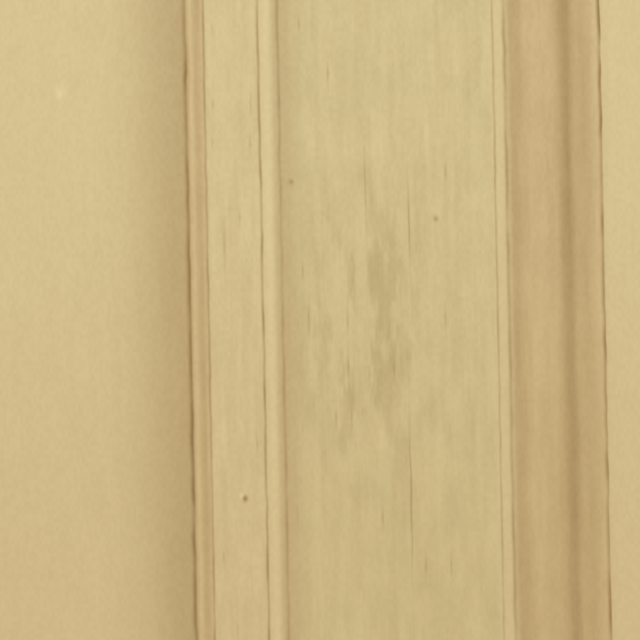
Reproduce this texture procedurally as a WebGL 2 fragment shader.

```glsl
#version 300 es
precision highp float;
// Cream painted wooden door panelling with upright mouldings, grooves and worn grain.

uniform vec2 u_resolution;
out vec4 fragColor;

const vec3 PAINT_TOP = vec3(0.845, 0.765, 0.575);
const vec3 PAINT_BOTTOM = vec3(0.815, 0.725, 0.530);
const vec3 SHADOW = vec3(0.570, 0.455, 0.285);
const vec3 PANEL_TINT = vec3(0.975, 0.992, 0.975);
const vec3 MOULDING_TINT = vec3(1.0, 0.978, 0.965);
const float LEAN = 0.0195;
const float GRAIN = 0.035;
const float STREAKS = 0.10;

// Profiles: centre, left width, right width, depth (negative is raised).
const int SOFT_COUNT = 9;
const vec4 SOFT[SOFT_COUNT] = vec4[](
    vec4(0.296, 0.078, 0.007, 0.34),
    vec4(0.316, 0.010, 0.008, 0.29),
    vec4(0.424, 0.006, 0.007, -0.06),
    vec4(0.436, 0.006, 0.006, 0.16),
    vec4(0.446, 0.008, 0.024, 0.22),
    vec4(0.807, 0.008, 0.018, 0.30),
    vec4(0.860, 0.046, 0.040, 0.18),
    vec4(0.892, 0.016, 0.009, 0.36),
    vec4(0.918, 0.026, 0.022, 0.27));

const int SHARP_COUNT = 8;
const vec4 SHARP[SHARP_COUNT] = vec4[](
    vec4(0.2975, 0.0040, 0.0025, 0.44),
    vec4(0.3060, 0.0030, 0.0040, -0.08),
    vec4(0.3265, 0.0025, 0.0020, 0.36),
    vec4(0.4115, 0.0025, 0.0022, 0.46),
    vec4(0.4420, 0.0030, 0.0025, 0.22),
    vec4(0.7780, 0.0020, 0.0022, 0.28),
    vec4(0.7960, 0.0030, 0.0030, 0.32),
    vec4(0.9450, 0.0035, 0.0018, 0.58));

float hash(vec2 p) {
    vec3 q = fract(vec3(p.xyx) * 0.1031);
    q += dot(q, q.yzx + 33.33);
    return fract((q.x + q.y) * q.z);
}

float noise(vec2 p) {
    vec2 cell = floor(p), f = fract(p);
    f = f * f * (3.0 - 2.0 * f);
    return mix(mix(hash(cell), hash(cell + vec2(1, 0)), f.x),
               mix(hash(cell + vec2(0, 1)), hash(cell + vec2(1, 1)), f.x), f.y);
}

float fbm(vec2 p) {
    float sum = 0.0, weight = 0.5;
    for (int i = 0; i < 4; i++) {
        sum += weight * noise(p);
        p = p * 2.03 + 17.0;
        weight *= 0.5;
    }
    return sum / 0.9375;
}

float profile(float x, vec4 groove) {
    float d = x - groove.x;
    float t = d / (d < 0.0 ? groove.y : groove.z);
    return groove.w * exp(-t * t);
}

float spot(vec2 p, vec2 centre, vec2 size) {
    vec2 d = (p - centre) / size;
    return exp(-dot(d, d));
}

// Short upright scratches, at most one in each cell.
float scratches(vec2 p, vec2 cells, float density) {
    vec2 cell = floor(p * cells), f = fract(p * cells);
    float present = step(1.0 - density, hash(cell + 5.0));
    vec2 centre = vec2(0.3 + 0.4 * hash(cell + 11.0), 0.5);
    float reach = 0.12 + 0.12 * hash(cell + 23.0);
    return present * spot(f, centre, vec2(0.09, reach));
}

void main() {
    vec2 uv = gl_FragCoord.xy / u_resolution;
    vec2 p = vec2(uv.x + LEAN * (uv.y - 0.5), uv.y);

    // Moulding shadows and worn groove edges
    float shade = 0.0;
    for (int i = 0; i < SOFT_COUNT; i++) shade += profile(p.x, SOFT[i]);
    for (int i = 0; i < SHARP_COUNT; i++) {
        float row = float(i) * 9.7;
        float wobble = 0.0016 * (noise(vec2(row, p.y * 38.0)) - 0.5);
        float wear = 0.55 + 0.8 * noise(vec2(row + 3.0, p.y * 26.0));
        shade += wear * profile(p.x + wobble, SHARP[i]);
    }

    // Flat regions
    float panel = smoothstep(0.44, 0.48, p.x) * (1.0 - smoothstep(0.770, 0.780, p.x));
    float strip = smoothstep(0.326, 0.332, p.x) * (1.0 - smoothstep(0.405, 0.411, p.x));
    float moulding = smoothstep(0.796, 0.81, p.x) * (1.0 - smoothstep(0.942, 0.946, p.x));
    moulding += smoothstep(0.297, 0.302, p.x) * (1.0 - smoothstep(0.322, 0.328, p.x));
    float wood = 0.3 + 0.7 * max(max(panel, strip), moulding);

    // Grain, stains and scattered scratches
    float streak = fbm(p * vec2(110.0, 9.0)) - 0.5;
    float mottle = fbm(p * vec2(34.0, 22.0) + 40.0) - 0.5;
    shade += STREAKS * wood * (1.6 * streak + mottle);
    shade += GRAIN * 2.0 * (noise(p * vec2(230.0, 150.0)) - 0.5);
    float stain = spot(p, vec2(0.57, 0.47), vec2(0.08, 0.22));
    shade += panel * (0.04 + 0.24 * stain * smoothstep(0.46, 0.72, fbm(p * vec2(60.0, 14.0) + 8.0)));
    shade += strip * 0.03;
    shade += 0.20 * panel * scratches(p, vec2(45.0, 13.0), 0.10);
    shade += 0.16 * strip * scratches(p + 0.37, vec2(50.0, 17.0), 0.14);

    // Cracks, nicks and chips
    float bend = 0.002 * (noise(vec2(2.0, p.y * 20.0)) - 0.5);
    vec2 q = p + vec2(bend, 0.0);
    shade += 0.30 * spot(q, vec2(0.642, 0.65), vec2(0.0018, 0.055));
    shade += 0.30 * spot(q, vec2(0.637, 0.22), vec2(0.0018, 0.115));
    shade += 0.18 * spot(q, vec2(0.575, 0.70), vec2(0.0018, 0.07));
    shade += 0.24 * spot(q, vec2(0.483, 0.50), vec2(0.0025, 0.022));
    shade += 0.20 * spot(q, vec2(0.353, 0.62), vec2(0.003, 0.035));
    shade += 0.40 * spot(uv, vec2(0.681, 0.658), vec2(0.004, 0.005));
    shade += 0.32 * spot(uv, vec2(0.455, 0.716), vec2(0.004, 0.004));
    shade += 0.75 * spot(uv, vec2(0.383, 0.221), vec2(0.0045, 0.005));
    shade -= 0.30 * spot(uv, vec2(0.378, 0.224), vec2(0.003, 0.006));
    shade -= 0.14 * spot(uv, vec2(0.094, 0.855), vec2(0.008, 0.010));

    // Paint colour
    vec3 paint = mix(PAINT_BOTTOM, PAINT_TOP, smoothstep(0.0, 1.0, uv.y));
    paint *= mix(vec3(1.0), PANEL_TINT, panel * (0.7 + mottle));
    paint *= mix(vec3(1.0), MOULDING_TINT, moulding);
    fragColor = vec4(mix(paint, SHADOW, clamp(shade, -0.25, 1.0)), 1.0);
}
```
